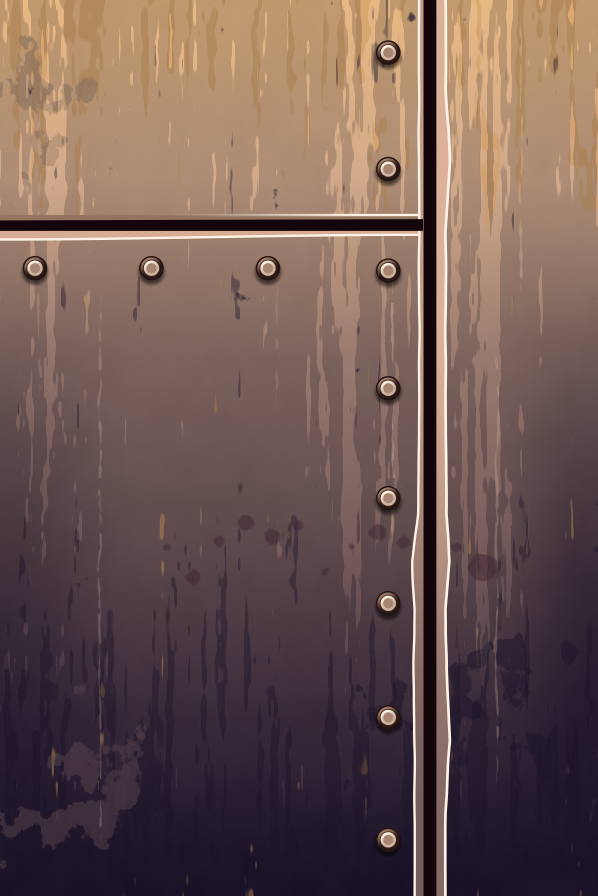
Reproduce this texture procedurally as a Shadertoy shader.

```glsl
// Weathered riveted metal panels with bevelled seams, rust drips and stains.

float hash(vec2 p) {
  vec3 q = fract(p.xyx * 0.1031);
  q += dot(q, q.yzx + 33.33);
  return fract((q.x + q.y) * q.z);
}

float noise(vec2 p) {
  vec2 i = floor(p), f = fract(p);
  f = f * f * (3.0 - 2.0 * f);
  return mix(mix(hash(i), hash(i + vec2(1, 0)), f.x),
             mix(hash(i + vec2(0, 1)), hash(i + vec2(1, 1)), f.x), f.y);
}

float fbm(vec2 p) {
  float sum = 0.0, gain = 0.5;
  for (int i = 0; i < 5; i++) {
    sum += gain * noise(p);
    p = p * 2.03 + 17.3;
    gain *= 0.5;
  }
  return sum;
}

// Soft hump and pointed hump around a centre
float bump(float x, float c, float w) { return exp(-(x - c) * (x - c) / (w * w)); }
float spike(float x, float c, float w) { return max(0.0, 1.0 - abs(x - c) / w); }

// Antialiased interval and disc
float band(float x, float a, float b, float px) {
  return clamp((x - a) / px + 0.5, 0.0, 1.0) * clamp((b - x) / px + 0.5, 0.0, 1.0);
}
float disc(float d, float r, float px) { return clamp((r - d) / px + 0.5, 0.0, 1.0); }

// Ragged vertical runs; more amount gives wider coverage
float drips(vec2 p, float columns, float amount) {
  float n = 0.7 * noise(p * vec2(columns, 5)) + 0.3 * noise(p * vec2(columns * 2.1, 38));
  return smoothstep(0.0, 0.06, n - 0.86 + 0.42 * amount);
}

vec3 baseColor(float h) {
  vec3 c = mix(vec3(0.10, 0.07, 0.155), vec3(0.22, 0.165, 0.225), smoothstep(0.0, 0.22, h));
  c = mix(c, vec3(0.37, 0.29, 0.30), clamp(h * 5.0 - 1.0, 0.0, 1.0));
  c = mix(c, vec3(0.48, 0.385, 0.36), clamp(h * 5.0 - 2.0, 0.0, 1.0));
  c = mix(c, vec3(0.68, 0.55, 0.46), clamp(h * 5.0 - 3.0, 0.0, 1.0));
  return mix(c, vec3(0.75, 0.60, 0.43), clamp(h * 5.0 - 4.0, 0.0, 1.0));
}

vec3 paintedMetal(vec2 p) {
  float x = p.x, y = p.y;
  vec3 col = baseColor(y / 1.5), night = vec3(0.10, 0.07, 0.15);
  float sides = 0.45 * smoothstep(0.25, 0.0, x) + 0.6 * smoothstep(0.8, 1.0, x);
  col = mix(col, night, sides * smoothstep(1.15, 0.35, y));

  // Ochre runs near the top, dark runs near the bottom
  float top = smoothstep(0.95, 1.45, y);
  col = mix(col, vec3(0.67, 0.50, 0.31), 0.55 * drips(p + 3.0, 70.0, 0.75 * top));
  col = mix(col, night, 0.4 * drips(p + 9.0, 85.0, 0.8 * smoothstep(0.75, 0.2, y)));

  // Blotches: grey upper left, pale lower left, dark lower right
  float rough = fbm(p * vec2(22, 17));
  float stain = bump(x, 0.12, 0.13) * bump(y, 1.32, 0.15);
  col = mix(col, vec3(0.53, 0.43, 0.36), 0.6 * smoothstep(0.84, 0.88, rough + 0.4 * stain));
  float scuff = bump(x, 0.15, 0.17) * bump(y, 0.18, 0.14);
  col = mix(col, vec3(0.34, 0.26, 0.29), 0.5 * smoothstep(0.83, 0.87, rough + 0.35 * scuff));
  float grime = bump(x, 0.85, 0.22) * bump(y, 0.34, 0.17);
  col = mix(col, night, 0.5 * smoothstep(0.8, 0.85, rough + 0.35 * grime));

  // Pale drips gathered beside the seam
  float runs = max(bump(x, 0.60, 0.08) * smoothstep(0.35, 0.75, y),
                   bump(x, 0.81, 0.07) * smoothstep(0.1, 0.6, y));
  runs = max(runs, max(0.75 * bump(x, 0.08, 0.05) * smoothstep(0.3, 0.8, y), 0.35 * top));
  col = mix(col, col * 1.18 + vec3(0.07, 0.055, 0.03), 0.75 * drips(p, 95.0, runs));

  // Long thin scratches: x, lower end, upper end, strength
  vec4 scratches[6] = vec4[6](
    vec4(0.166, 0.10, 1.00, 0.5), vec4(0.463, 0.83, 1.04, 0.35), vec4(0.872, 1.02, 1.46, 0.75),
    vec4(0.832, 0.20, 0.90, 0.55), vec4(0.658, 0.60, 1.05, 0.8), vec4(0.067, 0.85, 1.49, 0.45));
  for (int i = 0; i < 6; i++) {
    vec4 s = scratches[i];
    float off = x - s.x - 0.006 * (noise(vec2(y * 22.0, s.x * 90.0)) - 0.5);
    float width = 0.0035 * noise(vec2(y * 70.0, s.x * 50.0));
    float line = smoothstep(width + 0.0015, width - 0.0015, abs(off));
    line *= smoothstep(0.32, 0.5, noise(p * vec2(200, 65))) * band(y, s.y, s.z, 0.03);
    col = mix(col, col * 0.55 + vec3(0.40, 0.34, 0.30), s.w * line);
  }

  // Plum splashes in a loose belt, the last one large
  for (int i = 0; i < 13; i++) {
    float k = float(i), r = i == 12 ? 0.023 : 0.005 + 0.009 * hash(vec2(k, 8));
    vec2 c = vec2(0.28 + 0.044 * k, i == 12 ? 0.55 : 0.52 + 0.12 * hash(vec2(k, 4)));
    float d = length(p - c) + 0.004 * (noise(p * 120.0) - 0.5);
    col = mix(col, vec3(0.25, 0.14, 0.19), 0.5 * disc(d, r, 0.004));
  }
  return col + 0.025 * (rough - 0.5);
}

void addBolt(inout vec3 col, vec2 q, float px) {
  float d = length(q), lit = smoothstep(-0.006, 0.02, dot(q, vec2(-0.5, 0.85)));
  col *= 1.0 - 0.55 * smoothstep(0.027, 0.016, length(q + vec2(0, 0.006)));
  col = mix(col, vec3(0.14, 0.08, 0.08), disc(d, 0.0205, px));
  col = mix(col, mix(vec3(0.16, 0.09, 0.08), vec3(0.66, 0.51, 0.42), lit), disc(d, 0.018, px));
  col = mix(col, vec3(0.25, 0.16, 0.14), disc(d, 0.0142, px));
  col = mix(col, mix(vec3(0.72, 0.59, 0.50), vec3(1.0, 0.96, 0.9), lit + 0.3), disc(d, 0.0128, px));
  col = mix(col, vec3(0.66, 0.52, 0.45), disc(d, 0.0085, px));
}

void mainImage(out vec4 fragColor, in vec2 fragCoord) {
  float px = 1.0 / iResolution.x;
  vec2 p = fragCoord / iResolution.y * 1.5;
  float x = p.x, y = p.y;
  vec3 col = paintedMetal(p), white = vec3(1.0, 0.95, 0.9);

  // Horizontal bevels, left of the vertical seam
  float left = disc(x, 0.709, px), lip = 1.099 + 0.008 * smoothstep(0.0, 0.7, x);
  col = mix(col, vec3(0.84, 0.68, 0.58), left * band(y, lip, 1.114, px));
  col = mix(col, white, left * band(y, lip - 0.002, lip + 0.002, px));
  col = mix(col, vec3(0.58, 0.45, 0.38), left * band(y, 1.13, 1.14, px));
  col = mix(col, white, left * smoothstep(0.25, 0.65, x) * band(y, 1.138, 1.142, px));

  // Vertical bevels with chipped outlines
  float chip = 0.003 * (noise(vec2(y * 18.0, 2)) - 0.5), notch = spike(y, 0.56, 0.08);
  float inner = mix(0.701, 0.693, smoothstep(0.66, 0.52, y)) - 0.006 * notch + chip;
  float outer = 0.748 - chip + 0.007 * (notch + spike(y, 0.26, 0.12) + spike(y, 1.23, 0.12));
  vec3 bevel = mix(vec3(0.52, 0.41, 0.40), vec3(0.86, 0.70, 0.60), smoothstep(0.1, 1.0, y));
  col = mix(col, bevel * 0.88, band(x, inner, 0.71, px));
  col = mix(col, white, band(x, inner - 0.002, inner + 0.002, px));
  col = mix(col, bevel, band(x, 0.73, outer, px));
  col = mix(col, white, band(x, outer - 0.0035, outer + 0.001, px));

  // Dark seams
  float seam = max(band(x, 0.709, 0.7305, px), left * band(y, 1.1135, 1.131 + 0.003 * x, px));
  col = mix(col, vec3(0.075, 0.025, 0.04), seam);

  // Bolt column, then the row along the lower panel
  float boltY[8] = float[8](1.412, 1.217, 1.047, 0.85, 0.666, 0.49, 0.299, 0.094);
  for (int i = 0; i < 8; i++) addBolt(col, p - vec2(0.65, boltY[i]), px);
  for (int i = 0; i < 3; i++) addBolt(col, p - vec2(0.0586 + 0.195 * float(i), 1.051), px);
  fragColor = vec4(clamp(col, 0.0, 1.0), 1);
}
```
